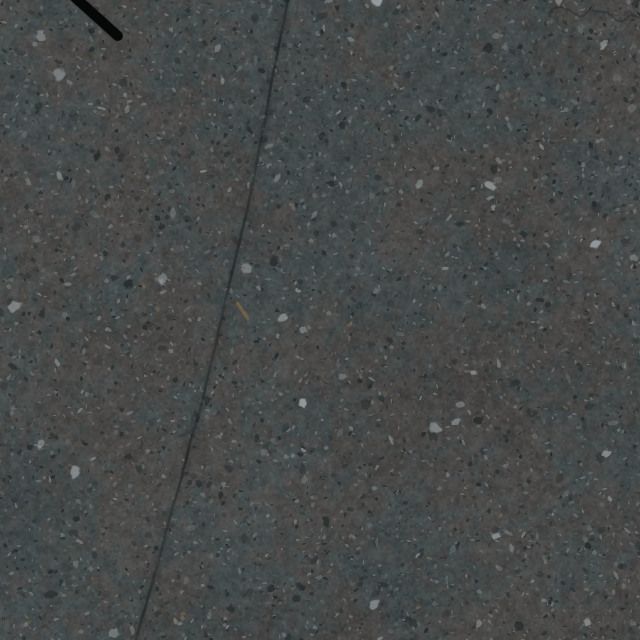
Reproduce this texture procedurally as a Shadertoy shader.

```glsl
const vec3 BASE = vec3(0.277, 0.287, 0.286);
const vec3 TEAL = vec3(-0.018, 0.004, 0.008);
const vec3 BROWN = vec3(0.014, -0.003, -0.010);
const vec3 PALE = vec3(0.50, 0.52, 0.52);
const vec3 WHITE = vec3(0.60, 0.62, 0.63);
const vec3 DARK = vec3(0.14, 0.165, 0.17);
const vec3 OCHRE = vec3(0.48, 0.41, 0.27);
const vec3 BLACK = vec3(0.025, 0.03, 0.032);

float hash(vec2 p, float seed) {
    vec3 q = fract(vec3(p.xyx) * vec3(0.1031, 0.1030, 0.0973) + seed * 0.137);
    q += dot(q, q.yzx + 33.33);
    return fract((q.x + q.y) * q.z);
}

float noise(vec2 p, float seed) {
    vec2 i = floor(p), f = fract(p);
    f = f * f * (3.0 - 2.0 * f);
    float low = mix(hash(i, seed), hash(i + vec2(1, 0), seed), f.x);
    float high = mix(hash(i + vec2(0, 1), seed), hash(i + vec2(1, 1), seed), f.x);
    return mix(low, high, f.y);
}

float fbm(vec2 p, float seed) {
    float sum = 0.0, amp = 0.5;
    for (int i = 0; i < 4; i++) {
        sum += amp * noise(p, seed + float(i));
        p = p * 2.03 + 7.1;
        amp *= 0.5;
    }
    return sum / 0.9375;
}

mat2 rotate(float a) {
    return mat2(cos(a), sin(a), -sin(a), cos(a));
}

float segment(vec2 p, vec2 a, vec2 b) {
    vec2 ab = b - a;
    return length(p - a - ab * clamp(dot(p - a, ab) / dot(ab, ab), 0.0, 1.0));
}

// Scattered stone chips: x is coverage, y is a random value per chip
vec2 chips(vec2 uv, float cells, float density, float radius, float stretch, float seed) {
    vec2 p = uv * cells, home = floor(p), result = vec2(0.0);
    for (int y = -1; y <= 1; y++)
    for (int x = -1; x <= 1; x++) {
        vec2 id = home + vec2(x, y);
        if (hash(id, seed) > density) continue;
        vec2 centre = id + vec2(hash(id, seed + 1.0), hash(id, seed + 2.0));
        vec2 q = rotate(6.283 * hash(id, seed + 3.0)) * (p - centre) / cells;
        q.y *= mix(1.0, stretch, hash(id, seed + 4.0));
        float size = radius * mix(0.55, 1.15, hash(id, seed + 5.0));
        float ragged = 0.6 * (noise(q / size * 1.6 + id * 3.7, seed) - 0.5);
        float cover = 1.0 - smoothstep(0.65, 1.15, length(q) / size + ragged);
        if (cover > result.x) result = vec2(cover, hash(id, seed + 6.0));
    }
    return result;
}

vec3 layChips(vec3 col, vec3 tint, vec2 chip, float weakest, float strongest) {
    return mix(col, tint, chip.x * mix(weakest, strongest, chip.y * chip.y));
}

// Mottled binder with fine grain
vec3 binder(vec2 uv) {
    float hue = fbm(uv * 11.0, 3.0) * 0.55 + fbm(uv * 55.0, 9.0) * 0.45;
    vec3 col = BASE + mix(BROWN, TEAL, smoothstep(0.32, 0.68, hue));
    col += 0.035 * (fbm(uv * 5.0, 21.0) - 0.5);
    col += 0.085 * (fbm(uv * 85.0, 31.0) - 0.5);
    col += 0.045 * (noise(uv * 260.0, 41.0) - 0.5);
    return col;
}

// Thin dark joint running down the floor
float joint(vec2 uv) {
    float x = 0.212 + 0.237 * uv.y + 0.016 * sin(3.14159 * uv.y);
    x += 0.005 * (fbm(vec2(uv.y * 16.0, 2.0), 51.0) - 0.5);
    float d = abs(uv.x - x);
    float wear = mix(0.45, 1.0, noise(vec2(uv.y * 28.0, 5.0), 53.0));
    float core = 1.0 - smoothstep(0.0008, 0.0036, d);
    float halo = 1.0 - smoothstep(0.0, 0.013, d);
    return core * wear * 0.62 + halo * 0.16;
}

// Faint wandering crack in the upper right corner
float crack(vec2 uv) {
    float y = 0.985 - 0.1 * (uv.x - 0.89) + 0.03 * (fbm(vec2(uv.x * 32.0, 1.0), 61.0) - 0.5);
    float line = 1.0 - smoothstep(0.0006, 0.003, abs(uv.y - y));
    return line * smoothstep(0.85, 0.87, uv.x) * 0.5;
}

void mainImage(out vec4 fragColor, in vec2 fragCoord) {
    vec2 uv = fragCoord / iResolution.xy;
    vec3 col = binder(uv);

    // Small flecks, then sparse larger stones
    col = layChips(col, DARK, chips(uv, 95.0, 0.34, 0.0042, 2.4, 70.0), 0.15, 0.85);
    col = layChips(col, PALE, chips(uv, 100.0, 0.36, 0.0040, 2.8, 80.0), 0.10, 0.65);
    col = layChips(col, OCHRE, chips(uv, 40.0, 0.10, 0.0045, 3.0, 90.0), 0.10, 0.60);
    col = layChips(col, DARK, chips(uv, 32.0, 0.20, 0.0078, 2.0, 100.0), 0.35, 0.85);
    col = layChips(col, PALE, chips(uv, 30.0, 0.17, 0.0072, 3.2, 110.0), 0.30, 0.85);
    col = layChips(col, WHITE, chips(uv, 12.0, 0.22, 0.0100, 1.7, 120.0), 0.55, 0.95);

    col = mix(col, DARK * 0.8, joint(uv));
    col = mix(col, DARK, crack(uv));

    // Ochre splinter and black rod
    float splinter = segment(uv, vec2(0.371, 0.526), vec2(0.387, 0.503));
    col = mix(col, OCHRE, 0.75 * (1.0 - smoothstep(0.001, 0.004, splinter)));
    float rod = segment(uv, vec2(0.105, 1.015), vec2(0.184, 0.944));
    col = mix(col, BLACK, 1.0 - smoothstep(0.0065, 0.0095, rod));

    fragColor = vec4(clamp(col, 0.0, 1.0), 1.0);
}
```
